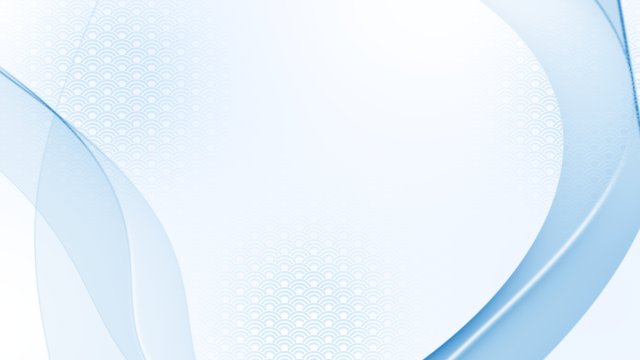
Give the GLSL for this background, as a WebGL 1 fragment shader.

```glsl
precision highp float;
// Pale background with translucent blue ribbons and fading patches of scalloped waves.

uniform vec2 u_resolution;

#define WAVE_RADIUS 0.0410
#define WAVE_STEP 0.0222
#define WAVE_ORIGIN vec2(0.831, 0.364)
#define WAVE_STRENGTH 0.50
#define BASE vec3(0.957, 0.976, 1.0)
#define TINT vec3(0.915, 0.953, 1.0)
#define SKY vec3(0.60, 0.785, 0.915)
#define DEEP vec3(0.08, 0.47, 0.75)
#define WAVE_BLUE vec3(0.70, 0.85, 0.95)

// Soft round spot, 1 at its centre.
float glow(vec2 p, vec2 centre, vec2 size) {
  vec2 q = (p - centre) / size;
  return exp(-dot(q, q));
}

// x of a quartic through five equally spaced heights (Newton form).
float curveX(float y, vec4 x, float top) {
  float t = 4.0 * y;
  vec4 d1 = vec4(x.yzw, top) - x;
  vec3 d2 = d1.yzw - d1.xyz;
  vec2 d3 = d2.yz - d2.xy;
  float d4 = d3.y - d3.x;
  return x.x + t * (d1.x + (t - 1.0) / 2.0 * (d2.x
    + (t - 2.0) / 3.0 * (d3.x + (t - 3.0) / 4.0 * d4)));
}

// Approximate signed distance to that curve, positive on its right.
float curveDist(vec2 p, vec4 x, float top) {
  float h = 0.005;
  float here = curveX(p.y, x, top);
  float slope = (curveX(p.y + h, x, top) - here) / h;
  return (p.x - here) / sqrt(1.0 + slope * slope);
}

float inside(float d, float px) {
  return smoothstep(-px, px, d);
}

float stroke(float d, float width) {
  return exp(-d * d / (width * width));
}

// Concentric arcs of overlapping discs; lower rows lie in front.
float waves(vec2 p, float px) {
  vec2 q = p - WAVE_ORIGIN;
  float firstRow = ceil((q.y - WAVE_RADIUS) / WAVE_STEP);
  for (int i = 0; i < 5; i++) {
    float row = firstRow + float(i);
    float x = q.x - mod(row, 2.0) * WAVE_RADIUS;
    x = mod(x + WAVE_RADIUS, 2.0 * WAVE_RADIUS) - WAVE_RADIUS;
    float r = length(vec2(x, q.y - row * WAVE_STEP)) / WAVE_RADIUS;
    if (r < 1.0) {
      float gap = abs(fract(r * 4.0) - 0.5) * WAVE_RADIUS / 4.0;
      return (1.0 - smoothstep(0.0012, 0.0012 + 1.3 * px, gap)) * step(0.25, r);
    }
  }
  return 0.0;
}

void main() {
  vec2 p = gl_FragCoord.xy / u_resolution.y;
  p.x += 0.5 * (16.0 / 9.0 - u_resolution.x / u_resolution.y);
  float px = 1.0 / u_resolution.y;

  // Backdrop
  vec3 col = BASE;
  col = mix(col, TINT, 0.75 * glow(p, vec2(0.54, 0.80), vec2(0.30, 0.40)));
  col = mix(col, TINT, 0.60 * glow(p, vec2(1.65, 0.15), vec2(0.50, 0.40)));
  col = mix(col, vec3(1.0), 0.85 * glow(p, vec2(1.22, 1.0), vec2(0.42, 0.30)));
  col = mix(col, vec3(1.0), glow(p, vec2(0.0, 0.10), vec2(0.30, 0.38)));
  col = mix(col, vec3(1.0), 0.8 * glow(p, vec2(0.0, 1.0), vec2(0.20, 0.20)));
  col = mix(col, vec3(1.0), 0.75 * glow(p, vec2(0.86, 0.02), vec2(0.28, 0.25)));

  // Left ribbons
  float upper = curveDist(p, vec4(0.405, 0.363, 0.301, 0.081), -0.255);
  float lower = curveDist(p, vec4(0.354, 0.215, 0.028, -0.301), -0.694);
  float inner = curveDist(p, vec4(0.139, 0.100, 0.109, 0.174), 0.273);
  float outer = curveDist(p, vec4(0.544, 0.500, 0.359, 0.069), -0.231);
  float band = inside(lower, px) * inside(-upper, px);
  float veil = inside(inner, px) * inside(-outer, px);
  float knot = glow(p, vec2(0.16, 0.68), vec2(0.13, 0.13));
  col = mix(col, SKY, band * (0.19 + 0.20 * exp(-abs(upper) / 0.04) * p.y));
  col = mix(col, SKY, veil * (0.15 + 0.12 * exp(-abs(outer) / 0.06)));
  col = mix(col, SKY, 0.25 * stroke(inner, 0.0025) + 0.25 * stroke(lower, 0.002));
  col = mix(col, vec3(1.0), 0.6 * stroke(upper - 0.004, 0.008) * (1.0 - smoothstep(0.2, 0.45, p.y)));
  col = mix(col, DEEP, stroke(upper, 0.003) * (0.12 + 0.65 * knot));
  col = mix(col, DEEP, stroke(outer, 0.003) * (0.04 + 0.45 * smoothstep(0.45, 0.8, p.y)));

  // Right ribbons: upper sheet, then the fold in front
  float left = curveDist(p, vec4(1.174, 1.431, 1.553, 1.537), 1.331);
  float seam = curveDist(p, vec4(1.245, 1.507, 1.701, 1.759), 1.655);
  float rim = curveDist(p, vec4(1.509, 1.713, 1.829, 1.863), 1.829);
  float fold = 1.752 + (0.803 - p.y) * 0.17 - p.x;
  float low = 1.0 - smoothstep(0.0, 0.6, p.y);
  float sheet = inside(left, px) * inside(-seam, px);
  float body = 0.10 + 0.52 * (1.0 - smoothstep(0.35, 1.05, p.y));
  col = mix(col, SKY, sheet * min(1.0, body + 0.35 * exp(-abs(seam) / 0.05) * p.y));
  col = mix(col, DEEP, sheet * exp(-abs(left) / 0.035) * (0.05 + 0.85 * low * low));
  float front = inside(seam, px) * inside(min(-rim, fold), px);
  float shade = 0.72 + 0.18 * exp(-abs(rim) / 0.08) - 0.22 * smoothstep(0.25, 0.6, p.y);
  col = mix(col, SKY, front * shade);
  col = mix(col, DEEP, front * 0.35 * exp(-abs(seam - 0.02) / 0.025) * low);
  col = mix(col, vec3(1.0), 0.75 * stroke(seam - 0.003, 0.007) * (1.0 - smoothstep(0.35, 0.65, p.y)));
  col = mix(col, DEEP, 0.8 * stroke(fold, 0.005) * inside(seam, px) * smoothstep(0.5, 0.7, p.y));
  col = mix(col, DEEP, 0.35 * stroke(seam, 0.004) * smoothstep(0.6, 0.85, p.y));

  // Wave patches
  float patches = glow(p, vec2(0.32, 0.77), vec2(0.20, 0.23))
    + glow(p, vec2(0.86, 0.10), vec2(0.21, 0.22))
    + glow(p, vec2(1.65, 0.70), vec2(0.19, 0.22));
  vec3 ink = mix(WAVE_BLUE, vec3(0.88, 0.95, 1.0), sheet * 0.6);
  col = mix(col, ink, waves(p, px) * WAVE_STRENGTH * min(patches * 1.3, 1.0));

  gl_FragColor = vec4(col, 1.0);
}
```
